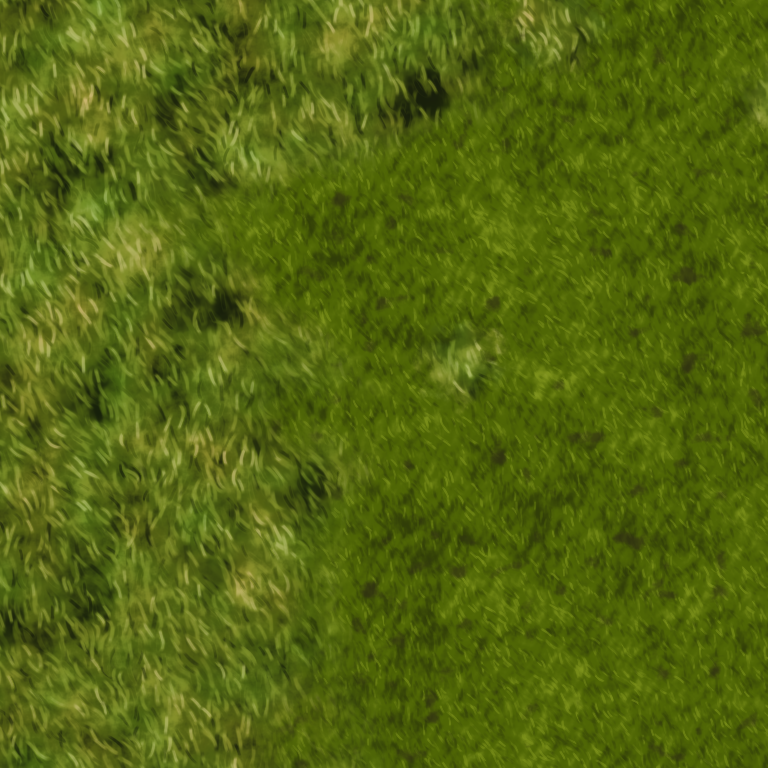
A three.js fragment shader for this texture:

```glsl
// Rough meadow: pale shaggy tussocks on the left beside a short mossy lawn.
varying vec2 vUv;

const vec3 SHADOW = vec3(0.09, 0.12, 0.04);
const vec3 TUFT_GREEN = vec3(0.31, 0.38, 0.07);
const vec3 TUFT_LIGHT = vec3(0.50, 0.56, 0.16);
const vec3 STRAW = vec3(0.72, 0.73, 0.42);
const vec3 LAWN_DARK = vec3(0.19, 0.24, 0.03);
const vec3 LAWN_GREEN = vec3(0.31, 0.40, 0.02);
const vec3 LAWN_LIGHT = vec3(0.50, 0.58, 0.11);
const vec3 SOIL = vec3(0.19, 0.18, 0.08);

vec3 hash3(vec2 p) {
  vec3 h = fract(p.xyx * vec3(0.1031, 0.1030, 0.0973));
  h += dot(h, h.yxz + 33.33);
  return fract((h.xxy + h.yzz) * h.zyx);
}

float gradientAt(vec2 cell, vec2 offset) {
  float angle = 6.2832 * hash3(cell + 71.0).x;
  return dot(vec2(cos(angle), sin(angle)), offset);
}

float gradientNoise(vec2 p) {
  vec2 i = floor(p), f = p - i, e = vec2(1.0, 0.0);
  vec2 u = f * f * f * (f * (f * 6.0 - 15.0) + 10.0);
  float low = mix(gradientAt(i, f), gradientAt(i + e.xy, f - e.xy), u.x);
  float high = mix(gradientAt(i + e.yx, f - e.yx), gradientAt(i + 1.0, f - 1.0), u.x);
  return 1.5 * mix(low, high, u.y);
}

float fbm(vec2 p) {
  float sum = 0.0, gain = 0.55;
  for (int i = 0; i < 4; i++) {
    sum += gain * gradientNoise(p);
    p = p * 2.03 + 17.0;
    gain *= 0.5;
  }
  return sum;
}

float blob(vec2 offset, float radius) {
  return exp(-dot(offset, offset) / (radius * radius));
}

vec2 neighbour(int k) {
  return vec2(mod(float(k), 3.0), floor(float(k) / 3.0 + 0.01)) - 1.0;
}

// Scattered tussocks: x = sideways fan, y = sunlit crown, z = shaded foot.
vec3 tussocks(vec2 p) {
  vec3 field = vec3(0.0);
  float total = 0.001;
  for (int k = 0; k < 9; k++) {
    vec2 id = floor(p) + neighbour(k);
    vec3 rnd = hash3(id + 11.0);
    vec2 q = p - id - 0.2 - 0.6 * rnd.xy;
    float weight = blob(q, 0.5);
    field += vec3(weight * q.x, rnd.z * blob(q - vec2(-0.15, 0.2), 0.42), rnd.z * blob(q - vec2(0.28, -0.28), 0.3));
    total += weight;
  }
  return field / vec3(total, 1.0, 1.0);
}

// One layer of curved blades: x = tone of the top blade, y = its coverage.
vec2 blades(vec2 p, float density, float lean, float width, float seed) {
  vec2 grid = density * vec2(2.0, 1.0), result = vec2(0.5, 0.0);
  p += seed * vec2(0.37, 0.53);
  for (int k = 0; k < 9; k++) {
    vec2 id = floor(p * grid) + neighbour(k);
    vec3 rnd = hash3(id + seed * 19.0), form = hash3(id + seed * 31.0 + 101.0);
    vec2 q = (p - (id + rnd.xy) / grid) * density;
    float angle = lean + 0.9 * (form.x - 0.5);
    vec2 dir = vec2(sin(angle), -cos(angle));
    float along = dot(q, dir), reach = mix(0.4, 0.65, form.z);
    float across = dir.x * q.y - dir.y * q.x + (form.y - 0.5) * along * along;
    float mask = 1.0 - smoothstep(0.2 * width, width, abs(across));
    mask *= 1.0 - smoothstep(0.4 * reach, reach, abs(along));
    result = vec2(mix(result.x, rnd.z, mask), max(result.y, mask));
  }
  return result;
}

vec3 tuftColour(float tone) {
  vec3 c = mix(SHADOW, TUFT_GREEN, smoothstep(-0.15, 0.38, tone));
  return mix(mix(c, TUFT_LIGHT, smoothstep(0.35, 0.72, tone)), STRAW, smoothstep(0.72, 1.15, tone));
}

vec3 lawnColour(float tone) {
  vec3 c = mix(LAWN_DARK, LAWN_GREEN, smoothstep(-0.05, 0.5, tone));
  return mix(c, LAWN_LIGHT, smoothstep(0.5, 1.1, tone));
}

// Share of tall grass: a wavering left bank that widens at the top.
float tallGrass(vec2 p) {
  float edge = 0.43 + 0.2 * smoothstep(0.74, 0.86, p.y) - 0.14 * blob(vec2(p.y - 0.69, 0.0), 0.1);
  edge += 0.14 * fbm(p * 7.0);
  return 1.0 - smoothstep(edge - 0.1, edge + 0.06, p.x);
}

void main() {
  vec2 p = vUv, lone = p - vec2(0.60, 0.53);
  float broad = fbm(p * 5.0 + 3.0), clump = fbm(p * 15.0 + 9.0), fine = fbm(p * 42.0);
  vec3 tuft = tussocks(p * 7.0 + 0.5 * vec2(clump, fbm(p * 13.0 + 60.0)));
  // Lone tussocks out on the lawn
  float crown = blob(lone, 0.055) + blob(p - vec2(0.72, 0.97), 0.07) + blob(p - vec2(1.01, 0.87), 0.05);
  float foot = blob(lone - vec2(0.03, -0.04), 0.03) + blob(p - vec2(0.77, 0.95), 0.04);
  float tall = clamp(tallGrass(p) + smoothstep(0.2, 0.8, crown + 0.5 * fine), 0.0, 1.0);
  float light = 0.25 * tuft.y + 0.12 * crown + 0.25 * broad + 0.3 * clump;
  float shade = 0.5 * tuft.z * (1.0 + fine) + 0.4 * foot;
  // Short lawn under long blades, both laid down in layers
  float streak = gradientNoise(mat2(0.87, 0.5, -0.5, 0.87) * p * vec2(100.0, 42.0));
  float lawnTone = 0.47 + 0.35 * broad + 0.35 * clump + 0.3 * fine + 0.25 * streak;
  float lean = 0.35 + 1.2 * tuft.x + 0.5 * broad + 6.0 * lone.x * blob(lone, 0.06);
  vec3 lawn = lawnColour(lawnTone), shag = tuftColour(0.36 + light - shade + 0.4 * fine);
  for (int i = 0; i < 4; i++) {
    float layer = float(i);
    vec2 b = blades(p, 38.0 + 5.0 * layer, 0.5 + 0.6 * broad, 0.15, layer + 1.0);
    lawn = mix(lawn, lawnColour(lawnTone + 0.95 * (b.x * b.x - 0.33)), 0.55 * b.y);
    b = blades(p, 22.0 + 4.0 * layer, lean, 0.14, layer + 7.0);
    float tone = 0.37 + 0.05 * layer + light - shade * (1.0 - 0.12 * layer) + 0.95 * (b.x - 0.45);
    shag = mix(shag, tuftColour(tone + 0.25 * fine), 0.75 * b.y);
  }
  // Small bare hollows in the lawn, dry and cool tints in the tussocks
  float hollow = smoothstep(0.45, 0.95, gradientNoise(p * vec2(24.0, 29.0)) - 0.6 * fine - 0.3 * broad);
  lawn = mix(lawn, SOIL, 0.6 * hollow);
  shag *= 1.0 + fbm(p * 11.0 + 40.0) * vec3(0.22, 0.0, 0.15);
  gl_FragColor = vec4(mix(lawn, shag, tall), 1.0);
}
```
